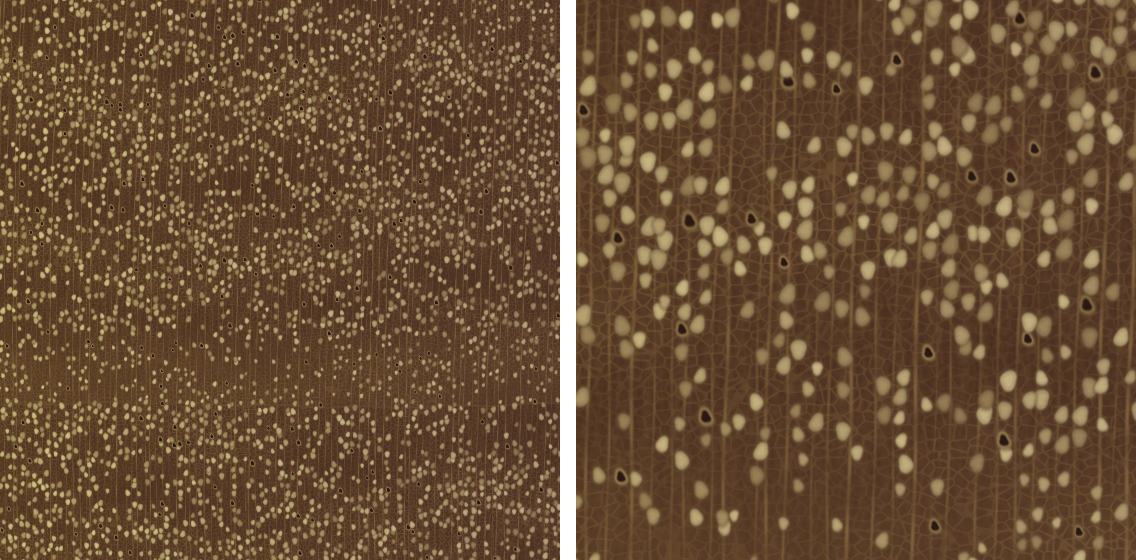
Left: the whole. Right: its middle third, enlarged.
Write a Shadertoy shader that draws this texture.

```glsl
// Cross-cut hardwood: pale oval pores between fine upright rays on dark brown fibre.

const vec3 DARK_FIBRE = vec3(0.275, 0.170, 0.120);
const vec3 WARM_FIBRE = vec3(0.390, 0.275, 0.170);
const vec3 RAY_TAN    = vec3(0.500, 0.385, 0.235);
const vec3 PORE_DULL  = vec3(0.530, 0.430, 0.285);
const vec3 PORE_PALE  = vec3(0.780, 0.710, 0.520);
const vec3 HOLE       = vec3(0.150, 0.090, 0.065);
const vec2 PORE_GRID   = vec2(84.0, 66.0);
const vec2 PORE_RADIUS = vec2(0.0043, 0.0056);

vec2 hash22(vec2 p) {
    vec3 q = fract(p.xyx * vec3(0.1031, 0.1030, 0.0973));
    q += dot(q, q.yzx + 33.33);
    return fract((q.xx + q.yz) * q.zy);
}

// Nearest and second nearest distances to scattered points.
vec2 cellular(vec2 p) {
    vec2 id = floor(p), nearest = vec2(9.0);
    for (int j = -1; j <= 1; j++)
    for (int i = -1; i <= 1; i++) {
        vec2 cell = id + vec2(i, j);
        float d = length(cell + hash22(cell) - p);
        nearest = d < nearest.x ? vec2(d, nearest.x) : vec2(nearest.x, min(nearest.y, d));
    }
    return nearest;
}

// Slow uneven patches in -1..1 from layered sines.
float patches(vec2 p) {
    float a = sin(p.y * 23.0 + 1.6 * sin(p.x * 5.0) + 0.6);
    float b = sin(p.x * 17.0 + p.y * 31.0 + 2.0 * sin(p.y * 13.0));
    float c = sin(p.y * 59.0 - p.x * 37.0 + 1.5 * sin(p.x * 29.0));
    return 0.45 * a + 0.3 * b + 0.25 * c;
}

// Height above the growth-ring boundary.
float ringHeight(vec2 p) {
    return p.y - 0.277 - 0.004 * sin(p.x * 7.0) - 0.0015 * sin(p.x * 41.0);
}

// Late wood: zones with fewer and smaller pores.
float lateWood(vec2 p) {
    float h = ringHeight(p);
    float lower = smoothstep(-0.004, 0.008, h) * (1.0 - smoothstep(0.06, 0.17, h));
    float upper = smoothstep(-0.01, 0.03, p.y - 1.08 + 0.18 * p.x);
    return max(lower, 0.8 * upper);
}

vec3 fibre(vec2 p, float patchTone) {
    vec2 grain = cellular(p * vec2(290.0, 190.0));
    float streak = cellular(p * vec2(150.0, 14.0) + 40.0).x;
    float warmth = 0.1 + 0.38 * grain.x + 0.38 * streak + 0.12 * patchTone;
    return mix(DARK_FIBRE, WARM_FIBRE, clamp(warmth, 0.0, 1.0));
}

// Thin tan walls of tissue, broken into patches.
float tissueWalls(vec2 p, float patchTone) {
    vec2 f = cellular(p * vec2(125.0, 145.0) + 9.0);
    float wall = 1.0 - smoothstep(0.03, 0.24, f.y - f.x);
    return wall * (0.3 + 0.2 * patchTone);
}

// Upright lines with jittered spacing, width and strength.
float rays(vec2 p, float count, float soft) {
    float x = p.x * count, id = floor(x + 0.5), ink = 0.0;
    for (int i = -1; i <= 1; i++) {
        float k = id + float(i);
        vec2 r = hash22(vec2(k, 5.0));
        float wander = 0.06 * sin(p.y * 38.0 + r.x * 50.0);
        float d = abs(x - k - (r.x - 0.5) * 0.6 - wander) / count;
        float w = mix(0.0004, 0.0011, r.y);
        float fade = 0.72 + 0.28 * sin(p.y * (60.0 + 90.0 * r.y) + r.x * 80.0);
        ink = max(ink, (1.0 - smoothstep(w - soft, w + soft, d)) * mix(0.4, 0.95, r.y) * fade);
    }
    return ink;
}

vec3 addPores(vec3 color, vec2 p, float soft) {
    vec2 id = floor(p * PORE_GRID);
    for (int j = -1; j <= 1; j++)
    for (int i = -1; i <= 1; i++) {
        vec2 cell = id + vec2(i, j);
        vec2 place = hash22(cell), kind = hash22(cell + 171.0), form = hash22(cell + 433.0);
        float stagger = 0.5 * mod(cell.x, 2.0);
        vec2 center = (cell + 0.5 + vec2(0.0, stagger) + (place - 0.5) * vec2(0.62, 0.75)) / PORE_GRID;
        float late = lateWood(center);
        float density = 0.60 + 0.20 * patches(center) - 0.14 * late;
        if (kind.x > density) continue;

        vec2 radius = PORE_RADIUS * mix(0.72, 1.12, form.x) * (1.0 - 0.22 * late);
        vec2 v = p - center;
        v.x += v.y * (form.y - 0.5) * 0.4;
        float wobble = 0.07 * sin(3.0 * atan(v.y, v.x) + form.y * 6.28);
        float r = length(v / radius) + wobble;
        float d = (r - 1.0) * radius.x;
        float body = 1.0 - smoothstep(-soft, soft, d);
        float halo = 1.0 - smoothstep(0.0, 0.0022, d);

        // Paler and stronger toward the left; a few pores are open and dark.
        float tone = kind.y * 0.85 + 0.20 * (0.5 - center.x) + 0.12;
        vec3 fill = mix(PORE_DULL, PORE_PALE, clamp(tone, 0.0, 1.15));
        fill *= 1.04 - 0.16 * smoothstep(0.3, 1.0, r);
        float open = step(0.95, form.y);
        fill = mix(fill, RAY_TAN, 0.7 * open);
        fill = mix(fill, HOLE, open * (1.0 - smoothstep(0.4, 0.8, r)));
        color = mix(color, RAY_TAN * 0.85, 0.4 * halo);
        color = mix(color, fill, body * 0.95);
    }
    return color;
}

void mainImage(out vec4 fragColor, in vec2 fragCoord) {
    vec2 uv = fragCoord / iResolution.xy;
    float soft = max(0.0009, 0.6 / iResolution.y);
    // Gentle lean of the grain.
    vec2 p = uv + vec2(0.006 * sin(uv.y * 3.0 + uv.x * 2.0) - 0.012 * uv.y * uv.y, 0.0);
    float patchTone = patches(p);

    vec3 color = fibre(p, patchTone);
    color = mix(color, WARM_FIBRE, 0.35 * lateWood(p) * step(p.y, 0.6));
    color = mix(color, RAY_TAN, tissueWalls(p, patchTone));
    color = mix(color, RAY_TAN, rays(p, 84.0, soft));
    float boundary = 1.0 - smoothstep(0.0006, 0.003, abs(ringHeight(p)));
    color = mix(color, RAY_TAN * 0.85, 0.4 * boundary);
    color = addPores(color, p, soft);

    // Yellow light from the left, duller red to the right.
    color *= mix(vec3(1.03, 1.04, 0.96), vec3(0.98, 0.96, 1.02), uv.x);
    fragColor = vec4(color, 1.0);
}
```
